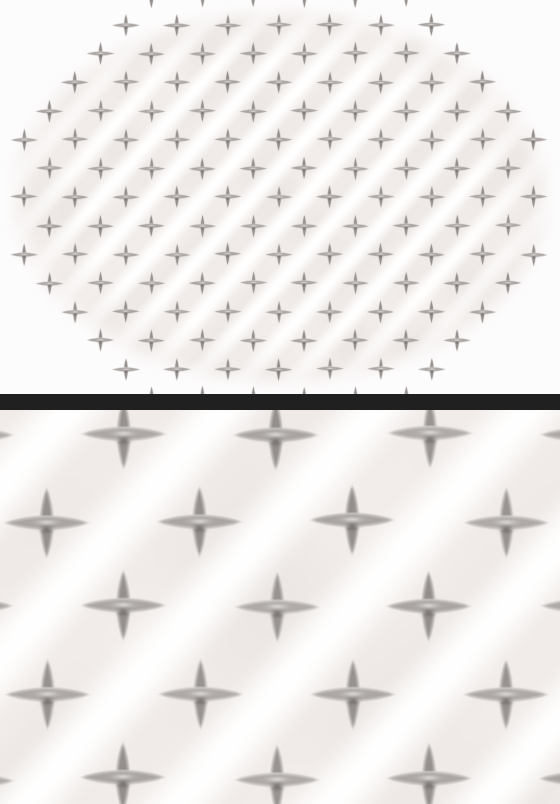
Top: the whole. Bottom: its middle third, enlarged.
A Shadertoy shader for this pattern:

```glsl
// Lengths are fractions of the canvas height
const vec2  PITCH       = vec2(0.1293, 0.0728);  // star spacing: across, between rows
const vec2  GRID_SHIFT  = vec2(-0.003, 0.0);
const vec2  JITTER      = vec2(0.0015, 0.0032);
const float MAX_COLUMN  = 5.0;
const float CORNER_CUT  = 6.0;
const vec2  ARM_LENGTH  = vec2(0.039, 0.0325);
const vec2  ARM_HALF    = vec2(0.0066, 0.0064);  // half thickness of each arm
const float ARM_SOFT    = 0.0016;
const vec2  OVAL_RADIUS = vec2(0.708, 0.498);

const vec3 PAPER      = vec3(0.992, 0.988, 0.988);
const vec3 SHEEN      = vec3(1.0, 0.998, 0.996);
const vec3 BEIGE      = vec3(0.936, 0.916, 0.906);
const vec3 ARM_EDGE   = vec3(0.82, 0.81, 0.80);
const vec3 ARM_CORE   = vec3(0.66, 0.64, 0.63);
const vec3 STEM_CORE  = vec3(0.59, 0.57, 0.56);
const vec3 GLINT      = vec3(0.86, 0.85, 0.84);
const vec3 SHADOW     = vec3(0.42, 0.40, 0.39);

vec2 hash22(vec2 p) {
    vec3 q = fract(p.xyx * vec3(0.1031, 0.1030, 0.0973));
    q += dot(q, q.yzx + 33.33);
    return fract((q.xx + q.yz) * q.zy);
}

float valueNoise(vec2 p) {
    vec2 i = floor(p), f = fract(p);
    f = f * f * (3.0 - 2.0 * f);
    float low  = mix(hash22(i).x, hash22(i + vec2(1, 0)).x, f.x);
    float high = mix(hash22(i + vec2(0, 1)).x, hash22(i + vec2(1, 1)).x, f.x);
    return mix(low, high, f.y);
}

// Soft oval with diagonal bands of sheen between the star diagonals
vec3 background(vec2 p) {
    vec2 g = (p - GRID_SHIFT) / PITCH;
    float across = g.x - 0.5 * g.y;
    float along = g.x + 0.5 * g.y;
    float offset = abs(fract(across + 0.5) - 0.5);
    float radius = length(p / OVAL_RADIUS);

    float sheen = smoothstep(0.12, 0.48, offset);
    sheen *= 1.0 - 0.65 * smoothstep(0.65, 1.0, radius);
    float mottle = valueNoise(vec2(across * 1.5, along * 0.9));
    vec3 tint = BEIGE + 0.028 * (mottle - 0.4);
    float inside = 1.0 - smoothstep(0.87, 1.01, radius);
    return mix(PAPER, mix(tint, SHEEN, sheen), inside);
}

// Tapered arm along x: returns coverage and depth from its edge
vec2 taperedArm(vec2 p, float len, float halfWidth, float soft) {
    float t = abs(p.x) / len;
    float width = halfWidth * max(1.0 - t * t, 0.0);
    float edge = width - abs(p.y);
    float cover = smoothstep(-0.5 * soft, soft, edge);
    cover *= 1.0 - smoothstep(0.75, 1.0, t);
    return vec2(cover, clamp(edge / halfWidth, 0.0, 1.0));
}

float spot(vec2 p, vec2 size) {
    p /= size;
    return exp(-dot(p, p));
}

vec3 drawStar(vec3 color, vec2 p, float shade, float soft) {
    vec2 stem = taperedArm(p.yx, ARM_LENGTH.y, ARM_HALF.y, soft);
    vec2 bar = taperedArm(p, ARM_LENGTH.x, ARM_HALF.x, soft);
    vec3 stemColor = mix(ARM_EDGE, STEM_CORE, smoothstep(0.0, 0.65, stem.y));
    vec3 barColor = mix(ARM_EDGE, ARM_CORE, smoothstep(0.0, 0.6, bar.y));
    color = mix(color, stemColor * shade, stem.x);
    color = mix(color, barColor * shade, bar.x * 0.95);

    // Bright crossing with a dark spot beneath it
    color = mix(color, SHADOW, 0.8 * spot(p + vec2(0.0, 0.0055), vec2(0.0045, 0.003)));
    color = mix(color, GLINT, 0.85 * spot(p - vec2(0.0, 0.0005), vec2(0.0075, 0.0022)));
    return color;
}

void mainImage(out vec4 fragColor, in vec2 fragCoord) {
    vec2 p = (fragCoord - 0.5 * iResolution.xy) / iResolution.y;
    vec3 color = background(p);

    // Staggered grid: odd rows move by half a column
    vec2 q = p - GRID_SHIFT;
    float row = round(q.y / PITCH.y);
    float stagger = 0.5 * mod(abs(row), 2.0);
    float column = round(q.x / PITCH.x - stagger) + stagger;

    // Clip the grid to an octagon
    bool kept = abs(column) < MAX_COLUMN + 0.1
             && abs(column) + 0.5 * abs(row) < CORNER_CUT + 0.1;
    if (kept) {
        vec2 random = hash22(vec2(column * 2.0, row) + 40.0);
        vec2 local = q - vec2(column, row) * PITCH - (random - 0.5) * JITTER;
        float soft = max(ARM_SOFT, 1.2 / iResolution.y);
        color = drawStar(color, local, 0.98 + 0.04 * random.x, soft);
    }
    fragColor = vec4(color, 1.0);
}
```
